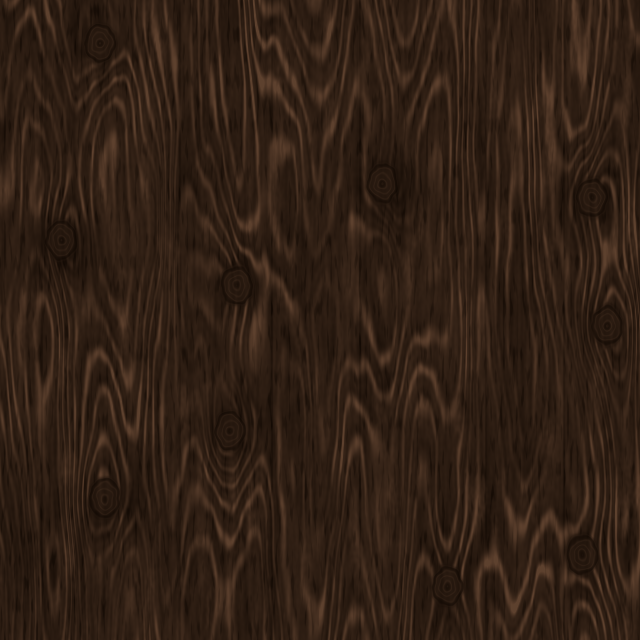
Reproduce this texture procedurally as a WebGL 1 fragment shader.

```glsl
precision highp float;
uniform vec2 u_resolution;

const vec3 DARK_WOOD = vec3(0.138, 0.086, 0.051);
const vec3 LIGHT_WOOD = vec3(0.345, 0.238, 0.168);
const vec2 GRAIN_SCALE = vec2(10.0, 1.5);
const vec2 WAVER_SCALE = vec2(23.0, 4.5);
const vec2 FIBRE_SCALE = vec2(150.0, 12.0);
const vec2 PORE_SCALE = vec2(200.0, 28.0);
const vec2 GRIT_SCALE = vec2(230.0, 90.0);
const float GRAIN_RINGS = 9.0;
const float WAVER_RINGS = 1.1;
const float BASE_TONE = 0.15;
const float LINE_FAINT = 0.14;
const float LINE_STRONG = 0.98;
const float PLANKS = 6.0;
const int KNOT_COUNT = 10;
const vec2 KNOT_RADIUS = vec2(0.025, 0.032);
const float KNOT_BEND = 2.3;
const float KNOT_RINGS = 4.0;
const float TAU = 6.28318;

vec2 hash2(vec2 p) {
  vec3 q = fract(p.xyx * vec3(0.1031, 0.1030, 0.0973));
  q += dot(q, q.yzx + 33.33);
  return fract((q.xx + q.yz) * q.zy);
}

float cornerSlope(vec2 cell, vec2 offset) {
  float angle = TAU * hash2(cell).x;
  return dot(vec2(cos(angle), sin(angle)), offset);
}

// Gradient noise, roughly -0.7 to 0.7
float noise(vec2 p) {
  vec2 i = floor(p);
  vec2 f = p - i;
  vec2 u = f * f * f * (f * (f * 6.0 - 15.0) + 10.0);
  vec2 e = vec2(1.0, 0.0);
  float low = mix(cornerSlope(i, f), cornerSlope(i + e, f - e), u.x);
  float high = mix(cornerSlope(i + e.yx, f - e.yx),
                   cornerSlope(i + e.xx, f - e.xx), u.x);
  return mix(low, high, u.y);
}

float fbm(vec2 p) {
  float sum = 0.0;
  float gain = 0.6;
  for (int i = 0; i < 4; i++) {
    sum += gain * noise(p);
    p = p * 2.03 + 17.3;
    gain *= 0.55;
  }
  return sum;
}

vec2 knotCentre(float id) {
  vec2 spread = id * vec2(0.7549, 0.5698) + vec2(0.06, 0.55);
  return fract(spread + 0.12 * hash2(vec2(id, 7.0)));
}

// Faint dark joints between boards of uneven width
float seam(float x) {
  float id = floor(x * PLANKS);
  float joint = (id + 0.2 + 0.6 * hash2(vec2(id, 3.0)).x) / PLANKS;
  return 1.0 - smoothstep(0.0006, 0.0028, abs(x - joint));
}

void main() {
  vec2 uv = gl_FragCoord.xy / u_resolution;

  // Nearest knot, and the bulge all knots push into the grain
  float knotDist = 100.0;
  float bulge = 0.0;
  float shade = 0.0;
  for (int i = 0; i < KNOT_COUNT; i++) {
    vec2 d = (uv - knotCentre(float(i))) / KNOT_RADIUS;
    float r = length(d);
    knotDist = min(knotDist, r);
    bulge += exp(-0.27 * dot(d, d * vec2(1.0, 0.6)));
    shade = max(shade, exp(-0.3 * r * r));
  }

  // Growth lines are contours of a stretched height field
  float height = GRAIN_RINGS * noise(uv * GRAIN_SCALE + 4.7)
               + WAVER_RINGS * noise(uv * WAVER_SCALE + 31.0)
               + 0.3 * noise(uv * vec2(60.0, 12.0))
               + 12.0 * uv.x + KNOT_BEND * bulge;
  float line = pow(0.5 + 0.5 * cos(TAU * height), 2.8);
  float thinLine = cos(2.0 * TAU * height + 1.2);
  float clarity = smoothstep(-0.3, 0.42, fbm(uv * vec2(9.0, 4.0) + 60.0));

  // Worn patches, fibres, pores and grit
  float blotch = fbm(uv * vec2(7.0, 3.0) + 90.0);
  float worn = smoothstep(0.05, 0.5, fbm(uv * vec2(24.0, 7.0) + 12.0));
  float fibre = noise(uv * FIBRE_SCALE);
  float streak = noise(uv * vec2(65.0, 3.5) + 25.0);
  float pore = smoothstep(0.1, 0.42, noise(uv * PORE_SCALE + 8.0));
  float grit = noise(uv * GRIT_SCALE + 40.0);

  float tone = BASE_TONE + 0.26 * blotch + 0.22 * worn;
  tone += line * mix(LINE_FAINT, LINE_STRONG, clarity) * (0.95 + 0.6 * fibre);
  tone += 0.05 * thinLine + 0.20 * fibre + 0.18 * streak;
  tone += 0.14 * grit * (0.5 + worn) - 0.20 * pore;
  tone -= 0.16 * seam(uv.x);
  tone -= 0.26 * shade;

  // Dark knot faces with thin concentric rings
  float wobble = knotDist + 0.16 * noise(uv * 70.0);
  float ring = pow(0.5 + 0.5 * cos(TAU * KNOT_RINGS * wobble), 3.0);
  float rim = exp(-40.0 * (wobble - 0.95) * (wobble - 0.95));
  float pith = 1.0 - smoothstep(0.08, 0.24, wobble);
  float face = 0.03 + 0.20 * ring + 0.12 * fibre - 0.28 * rim - 0.2 * pith;
  tone = mix(tone, face, 0.9 * (1.0 - smoothstep(0.85, 1.2, wobble)));

  vec3 colour = mix(DARK_WOOD, LIGHT_WOOD, clamp(tone, -0.3, 1.1));
  gl_FragColor = vec4(colour, 1.0);
}
```
